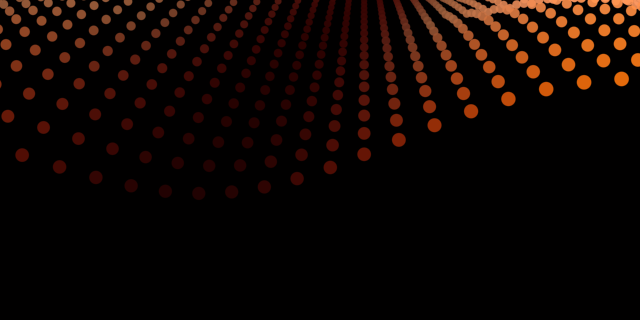
Reproduce this background procedurally as a Shadertoy shader.

```glsl
// A rippling sheet of glowing dots in perspective, ember orange on black.

// Ember hue for a brightness, turning to dusty tan with distance.
vec3 emberColor(float glow, float haze) {
    vec3 ember = vec3(glow, 0.47 * glow * glow, 0.05 * glow);
    float dust = glow * smoothstep(0.1, 0.6, glow);
    vec3 tan_ = vec3(glow, 0.60 * dust, 0.38 * dust);
    return mix(ember, tan_, haze);
}

// Screen position (xy) and perspective depth (z) of the dot at a grid cell.
vec3 dotPlace(float column, float row, float crest) {
    float rise = 0.06 - 0.156 * crest + 0.0042 * column;
    float depth = 1.0 + 0.07 * row - 0.288 * rise;
    float x = 1.138 + 0.1068 * column / depth;

    // Receding plane, then the wave and a slight sideways slope.
    float y = 1.479 - 0.909 / (1.0 + 0.0856 * row) - 0.00016 * row * row;
    y -= (0.156 * crest - 0.0039 * column) / (1.0 + 0.08 * row);

    // The far right side folds back behind its crest.
    float fold = clamp(row - 4.0, 0.0, 6.0);
    y -= 0.0021 * fold * fold * smoothstep(2.0, 7.0, column);
    return vec3(x, y, depth);
}

void mainImage(out vec4 fragColor, in vec2 fragCoord) {
    vec2 p = fragCoord / iResolution.y;
    float soft = 0.8 / iResolution.y;
    vec3 color = vec3(0.004, 0.0, 0.0);

    // Far rows first, so that near dots cover them.
    for (float row = 17.0; row >= 0.0; row--) {
        for (float column = -22.0; column <= 16.0; column++) {
            // The wave runs diagonally and levels off at the left crest.
            float phase = 0.27 * column + 1.23 - 0.075 * row;
            float crest = cos(max(phase, -3.1416));
            vec3 place = dotPlace(column, row, crest);

            float edge = length(p - place.xy) - 0.0212 / place.z;
            float cover = 0.9 * (1.0 - smoothstep(-soft, soft, edge));
            float glow = 0.15 + 2.1 * (0.19 - 0.156 * crest + 0.0078 * column);
            vec3 ember = emberColor(clamp(glow, 0.12, 1.05), min(row / 8.0, 1.0));
            color = mix(color, ember, cover);
        }
    }
    fragColor = vec4(color, 1.0);
}
```
